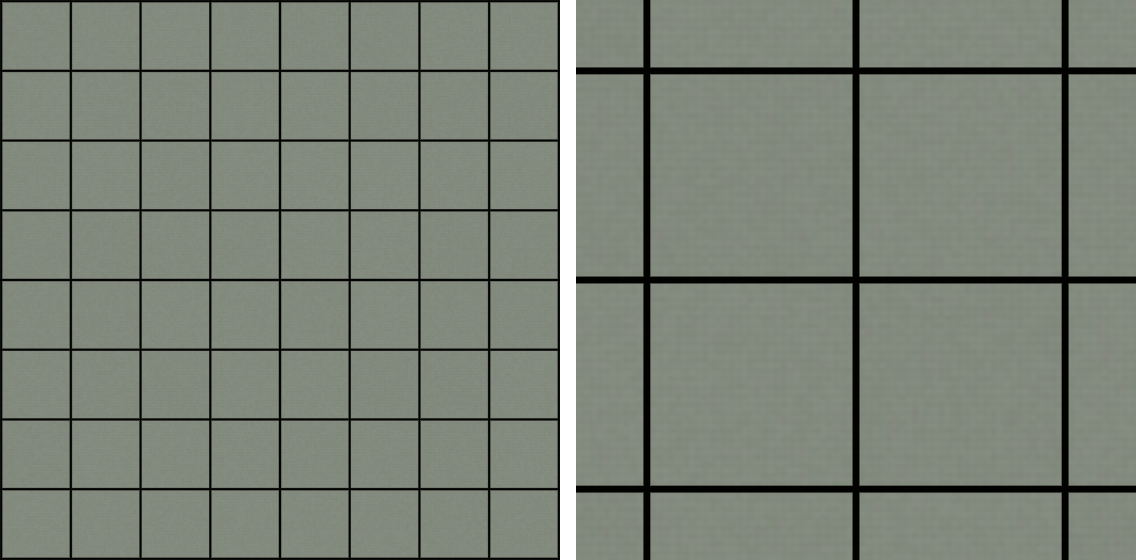
Left, the full canvas; right, a detail of the centre.
This pattern is drawn by a WebGL 1 fragment shader. Its source:

```glsl
precision highp float;

uniform vec2 u_resolution;

const float TILES = 8.0;
const float LINE_WIDTH = 0.0041;
const float EDGE_SOFTNESS = 1.25;   // in pixels
const vec3 TILE_COLOR = vec3(0.512, 0.540, 0.492);
const vec3 LINE_COLOR = vec3(0.006, 0.008, 0.004);
const float THREADS = 192.0;        // weave threads across the canvas
const float THREAD_DEPTH = 0.006;
const float GRAIN_CELLS = 256.0;
const float GRAIN_DEPTH = 0.018;
const float TINT_DEPTH = 0.014;
const float TILE_VARIATION = 0.006;

float hash(vec2 p) {
  vec3 q = fract(vec3(p.xyx) * 0.1031);
  q += dot(q, q.yzx + 33.33);
  return fract((q.x + q.y) * q.z);
}

float valueNoise(vec2 p) {
  vec2 cell = floor(p);
  vec2 f = fract(p);
  f = f * f * (3.0 - 2.0 * f);
  float low = mix(hash(cell), hash(cell + vec2(1.0, 0.0)), f.x);
  float high = mix(hash(cell + vec2(0.0, 1.0)), hash(cell + 1.0), f.x);
  return mix(low, high, f.y);
}

// Faint cloth: fine threads, brightness grain and a green to pink drift
vec3 clothShade(vec2 uv) {
  vec2 thread = sin(uv * THREADS * 6.2832);
  float weave = THREAD_DEPTH * (0.35 * thread.x + 0.65 * thread.y);
  float grain = GRAIN_DEPTH * (valueNoise(uv * GRAIN_CELLS) - 0.5);
  float tint = TINT_DEPTH * (valueNoise(uv * GRAIN_CELLS * 0.6 + 41.0) - 0.5);
  return vec3(weave + grain) + tint * vec3(1.0, -0.6, 0.8);
}

// Grid line coverage; the outer lines lie fully inside the canvas
float gridCoverage(vec2 gridPos, float pitch, vec2 pixel) {
  vec2 dist = abs(fract(gridPos + 0.5) - 0.5) * pitch;
  vec2 cover = clamp((0.5 * LINE_WIDTH - dist) / (pixel * EDGE_SOFTNESS) + 0.5, 0.0, 1.0);
  return max(cover.x, cover.y);
}

void main() {
  vec2 pixel = 1.0 / u_resolution;
  vec2 uv = gl_FragCoord.xy * pixel;
  float pitch = (1.0 - LINE_WIDTH) / TILES;
  vec2 gridPos = (uv - 0.5 * LINE_WIDTH) / pitch;

  float tileShade = TILE_VARIATION * (hash(floor(gridPos) + 7.0) - 0.5);
  vec3 color = TILE_COLOR + tileShade + clothShade(uv);
  color = mix(color, LINE_COLOR, gridCoverage(gridPos, pitch, pixel));

  gl_FragColor = vec4(color, 1.0);
}
```
